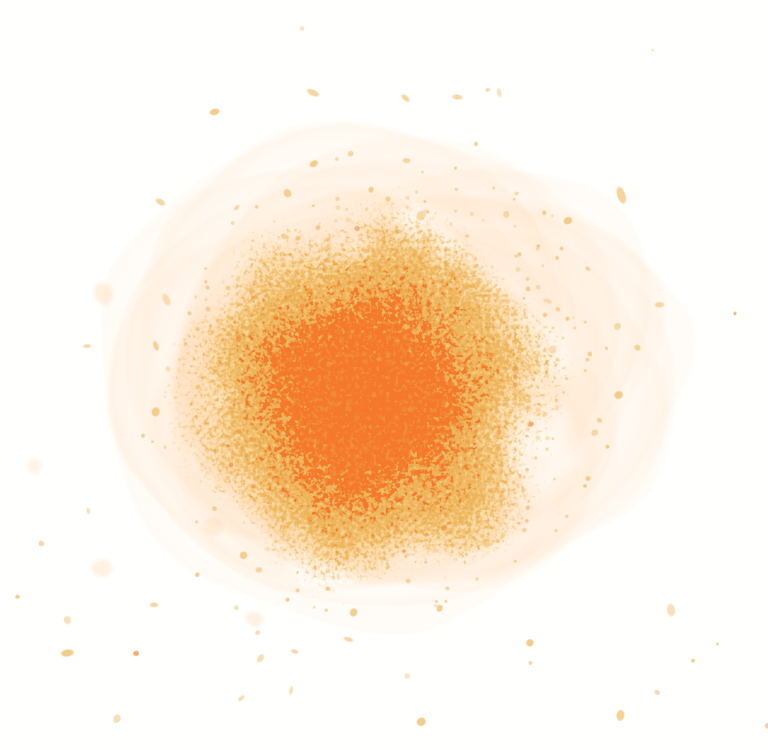
Reproduce this background procedurally as a Shadertoy shader.

```glsl
// Draws an orange powder burst inside translucent peach veils, with stray specks on white.

const vec3 PAPER = vec3(1.0, 1.0, 0.995);
const vec3 PEACH = vec3(1.0, 0.82, 0.64);
const vec3 SAND = vec3(0.97, 0.80, 0.52);
const vec3 GOLD = vec3(0.92, 0.69, 0.32);
const vec3 AMBER = vec3(0.94, 0.56, 0.22);
const vec3 ORANGE = vec3(0.96, 0.47, 0.17);

vec2 hash22(vec2 p) {
    vec3 q = fract(p.xyx * vec3(0.1031, 0.1030, 0.0973));
    q += dot(q, q.yzx + 33.33);
    return fract((q.xx + q.yz) * q.zy);
}

mat2 rotation(float a) {
    return mat2(cos(a), sin(a), -sin(a), cos(a));
}

float cornerSlope(vec2 cell, vec2 corner, vec2 f) {
    return dot(hash22(cell + corner) * 2.0 - 1.0, f - corner);
}

// Gradient noise, roughly -0.6 to 0.6
float noise(vec2 p) {
    vec2 i = floor(p), f = fract(p);
    vec2 u = f * f * (3.0 - 2.0 * f);
    return mix(mix(cornerSlope(i, vec2(0, 0), f), cornerSlope(i, vec2(1, 0), f), u.x),
               mix(cornerSlope(i, vec2(0, 1), f), cornerSlope(i, vec2(1, 1), f), u.x), u.y);
}

// Soft elliptical spot
float spot(vec2 p, vec2 centre, vec2 radius, float turn) {
    vec2 q = rotation(turn) * (p - centre) / radius;
    return exp(-dot(q, q) * dot(q, q));
}

// One thin sheet: faint fill, denser brushed rim
float veil(vec2 p, vec2 axes, float seed, float pixel) {
    vec2 q = p / axes;
    float d = length(q) - 1.0 + 0.13 * noise(p * 5.0 + seed * 7.3);
    vec2 around = q / max(length(q), 0.001);
    float brushed = 0.8 + 0.8 * noise(around * 1.6 + vec2(d * 16.0, seed * 5.1));
    float rim = exp(-abs(d) * 9.0);
    float inside = smoothstep(pixel * 3.0, -0.025 - pixel * 3.0, d);
    return inside * (0.03 + 0.10 * rim * brushed);
}

// Overlapping sheets combined as translucent layers
float veils(vec2 p, float pixel) {
    float clear = 1.0;
    vec2 q = p / vec2(1.0, 0.87);
    for (float i = 0.0; i < 15.0; i++) {
        vec2 h = hash22(vec2(i, 17.0));
        float size = mix(0.72, 1.02, h.x);
        vec2 shift = 0.055 * vec2(cos(i * 2.4), sin(i * 2.4));
        vec2 axes = size * vec2(0.355, mix(0.25, 0.34, h.y));
        clear *= 1.0 - veil(rotation(i * 1.9) * (q - shift), axes, i, pixel);
    }
    return 1.0 - clear;
}

// Scattered flecks whose chance fades from the inner to the outer reach
float specks(vec2 p, float cells, vec2 reach, float chance, float size, float stretch, float soft) {
    vec2 cell = floor(p * cells);
    vec2 h = hash22(cell + cells), k = hash22(cell + cells + 71.0);
    float far = length((cell + 0.5) / cells);
    float present = step(h.x, chance * smoothstep(reach.y, reach.x, far));
    float radius = size * mix(0.45, 1.0, k.x * k.x);
    vec2 room = vec2(max(0.0, 0.5 - radius * cells * stretch));
    vec2 centre = (cell + 0.5 + (k * 2.0 - 1.0) * room) / cells;
    vec2 q = rotation(h.y * 6.283) * (p - centre);
    float d = length(q / vec2(mix(1.0, stretch, k.y), 1.0)) - radius;
    return present * smoothstep(soft, -soft, d) * mix(0.45, 1.0, h.y);
}

void mainImage(out vec4 fragColor, in vec2 fragCoord) {
    float pixel = 1.0 / iResolution.y;
    vec2 p = (fragCoord - 0.5 * iResolution.xy) * pixel + vec2(0.004, 0.012);

    // Peach veils with pale openings
    float cover = veils(p, pixel);
    float opening = spot(p, vec2(0.205, 0.045), vec2(0.055, 0.042), 0.2)
                  + spot(p, vec2(0.065, 0.20), vec2(0.06, 0.024), 0.8)
                  + spot(p, vec2(0.215, -0.09), vec2(0.045, 0.06), 0.4)
                  + spot(p, vec2(-0.08, -0.255), vec2(0.05, 0.02), 0.2);
    cover *= 1.0 - 0.75 * min(opening, 1.0) * (0.8 + 0.6 * noise(p * 24.0));
    vec3 color = mix(PAPER, PEACH, cover);

    // Pale blurred droplets, then crisp flecks
    color = mix(color, PEACH, 0.4 * specks(p + vec2(0.12, 0.0), 14.0, vec2(0.25, 0.5), 0.18, 0.02, 1.3, 0.005));
    float edge = max(pixel, 0.0012);
    float flecks = specks(p, 15.0, vec2(0.3, 0.62), 0.32, 0.0055, 2.2, edge);
    flecks = max(flecks, specks(p, 34.0, vec2(0.2, 0.4), 0.3, 0.0052, 1.2, edge));
    flecks = max(flecks, specks(p, 75.0, vec2(0.16, 0.34), 0.42, 0.0032, 1.2, edge));
    color = mix(color, mix(SAND, GOLD, 0.55), 0.8 * flecks);

    // Powder core: sand halo, gold grains, then dense orange grains
    vec2 c = p - vec2(-0.017, -0.018);
    float r = length(c) + 0.05 * noise(c * 9.0 + 3.0) + 0.02 * noise(c * 28.0);
    float grain = noise(p * 165.0) + 0.7 * noise(p * 310.0 + 40.0);
    float clumps = grain + 0.5 * noise(p * 75.0 + 9.0);
    color = mix(color, SAND, 0.9 * smoothstep(0.255, 0.175, r + 0.035 * grain));
    color = mix(color, GOLD, 0.85 * smoothstep(0.225, 0.15, r + 0.09 * grain));
    float ember = smoothstep(0.155, 0.115, r + 0.085 * clumps);
    vec3 emberColor = mix(ORANGE, AMBER, smoothstep(-0.05, 0.4, grain + 2.0 * (r - 0.08)));
    color = mix(color, emberColor, ember);
    float sparks = specks(c, 95.0, vec2(0.11, 0.23), 0.55, 0.0036, 1.2, edge);
    color = mix(color, AMBER, 0.75 * sparks);

    fragColor = vec4(color, 1.0);
}
```
